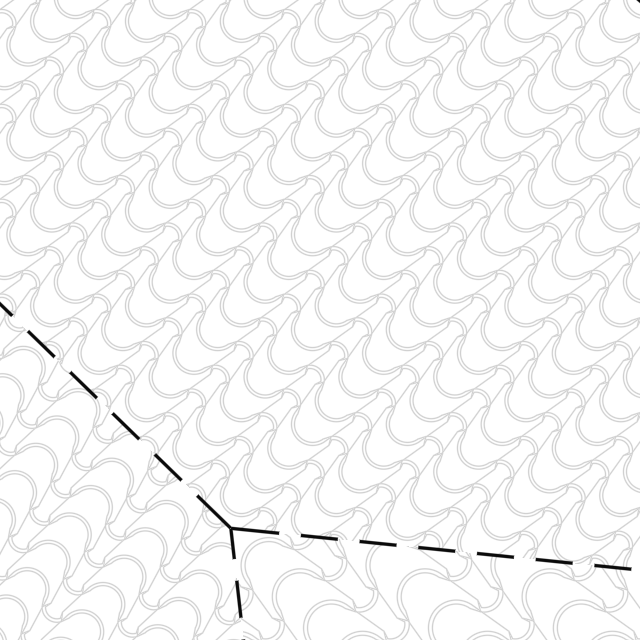
This pattern is drawn by a WebGL 1 fragment shader. Its source:

```glsl
precision highp float;
uniform vec2 u_resolution;

const vec3 PAPER = vec3(1.0);
const vec3 SCALE_LINE = vec3(0.81);
const vec3 SEAM_INK = vec3(0.04);
const float LINE_HALF = 0.0010;
const float SEAM_HALF = 0.0026;
const float DASH_PERIOD = 0.0922;
const float DASH_LENGTH = 0.058;
const vec2 JUNCTION = vec2(0.3607, 0.1745);
const vec2 SEAM_LEFT = vec2(-0.717, 0.697);
const vec2 SEAM_RIGHT = vec2(0.9948, -0.1016);
const vec2 SEAM_DOWN = vec2(0.1125, -0.9937);

// Scale geometry, in units of the row spacing
const float BOWL_OUTER = 0.63;
const float BOWL_INNER = 0.54;
const float BOWL_ANGLE = 1.405;
const float CAP_OUTER = 0.43;
const float CAP_INNER = 0.33;
const float CAP_ANGLE = 0.96;
const vec2 CAP_CENTER = vec2(1.0, 0.886);
const vec2 SIDE_START = vec2(0.621, -0.104);
const vec2 SIDE_END = vec2(0.788, 0.896);

float cross2(vec2 a, vec2 b) {
  return a.x * b.y - a.y * b.x;
}

float segmentDistance(vec2 p, vec2 a, vec2 b) {
  vec2 ab = b - a;
  float t = clamp(dot(p - a, ab) / dot(ab, ab), 0.0, 1.0);
  return length(p - a - ab * t);
}

// Point on an arc that is symmetric about the +y axis
vec2 arcEnd(float radius, float halfAngle) {
  return radius * vec2(sin(halfAngle), cos(halfAngle));
}

float arcDistance(vec2 p, float radius, float halfAngle) {
  p.x = abs(p.x);
  if (atan(p.x, p.y) < halfAngle) return abs(length(p) - radius);
  return length(p - arcEnd(radius, halfAngle));
}

// One wavy row: a wide bowl, a slanted side and a narrow hooked cap
float rowDistance(vec2 p) {
  vec2 bowl = vec2(p.x, -p.y);
  vec2 cap = p - CAP_CENTER;
  vec2 flip = vec2(-1.0, 1.0);
  vec2 hookOuter = CAP_CENTER + flip * arcEnd(CAP_OUTER, CAP_ANGLE);
  vec2 hookInner = CAP_CENTER + flip * arcEnd(CAP_INNER, CAP_ANGLE);
  vec2 bowlTip = vec2(1.0, -1.0) * arcEnd(BOWL_INNER, BOWL_ANGLE);
  float d = arcDistance(bowl, BOWL_OUTER, BOWL_ANGLE);
  d = min(d, arcDistance(bowl, BOWL_INNER, BOWL_ANGLE));
  d = min(d, segmentDistance(p, SIDE_START, SIDE_END));
  d = min(d, arcDistance(cap, CAP_OUTER, CAP_ANGLE));
  d = min(d, arcDistance(cap, CAP_INNER, CAP_ANGLE));
  d = min(d, segmentDistance(p, hookOuter, SIDE_END));
  d = min(d, segmentDistance(p, hookInner, SIDE_END));
  return min(d, segmentDistance(p, bowlTip, hookOuter - vec2(0.0, 1.0)));
}

// Mirrored columns of rows that advance along the axis
float scaleDistance(vec2 p, vec2 anchor, vec2 axis, float spacing) {
  vec2 q = (p - anchor) / spacing;
  float across = abs(mod(cross2(axis, q) + 1.0, 2.0) - 1.0);
  float along = fract(dot(q, axis));
  float d = 10.0;
  for (int i = -1; i <= 1; i++) {
    d = min(d, rowDistance(vec2(across, along + float(i))));
  }
  return d * spacing;
}

// Dashed ray from the junction; the first dash touches the junction
float seamMask(vec2 p, vec2 dir, float start, float aa) {
  float t = dot(p, dir);
  float phase = mod(t - start, DASH_PERIOD);
  float dash = abs(phase - 0.5 * DASH_LENGTH) - 0.5 * DASH_LENGTH;
  dash = min(dash, DASH_PERIOD - phase);
  if (t < start - DASH_PERIOD + 0.5 * DASH_LENGTH) dash = -t;
  float d = max(abs(cross2(dir, p)) - SEAM_HALF, dash);
  return 1.0 - smoothstep(-aa, aa, d);
}

void main() {
  float aa = 0.8 / min(u_resolution.x, u_resolution.y);
  vec2 uv = gl_FragCoord.xy / u_resolution;
  vec2 p = uv - JUNCTION;

  // Three regions, each with its own direction and size
  vec2 anchor = vec2(0.469, 0.0677);
  vec2 axis = vec2(0.7071, -0.7071);
  float spacing = 0.069;
  if (cross2(SEAM_RIGHT, p) > 0.0 && cross2(SEAM_LEFT, p) < 0.0) {
    anchor = vec2(0.4514, 0.5964);
    axis = vec2(0.7071, 0.7071);
    spacing = 0.0524;
  } else if (cross2(SEAM_LEFT, p) > 0.0 && cross2(SEAM_DOWN, p) < 0.0) {
    anchor = vec2(0.1745, 0.25);
    axis = normalize(vec2(-0.61, -0.79));
    spacing = 0.054;
  }
  float d = scaleDistance(uv, anchor, axis, spacing);
  float line = 1.0 - smoothstep(-aa, aa, d - LINE_HALF);
  vec3 color = mix(PAPER, SCALE_LINE, line);

  // Seams and the dash clipped by the upper right corner
  float seam = seamMask(p, SEAM_LEFT, 0.1075, aa);
  seam = max(seam, seamMask(p, SEAM_RIGHT, 0.110, aa));
  seam = max(seam, seamMask(p, SEAM_DOWN, 0.0825, aa));
  float corner = segmentDistance(uv, vec2(0.996, 1.002), vec2(1.004, 0.995));
  seam = max(seam, 1.0 - smoothstep(-aa, aa, corner - SEAM_HALF));
  gl_FragColor = vec4(mix(color, SEAM_INK, seam), 1.0);
}
```
